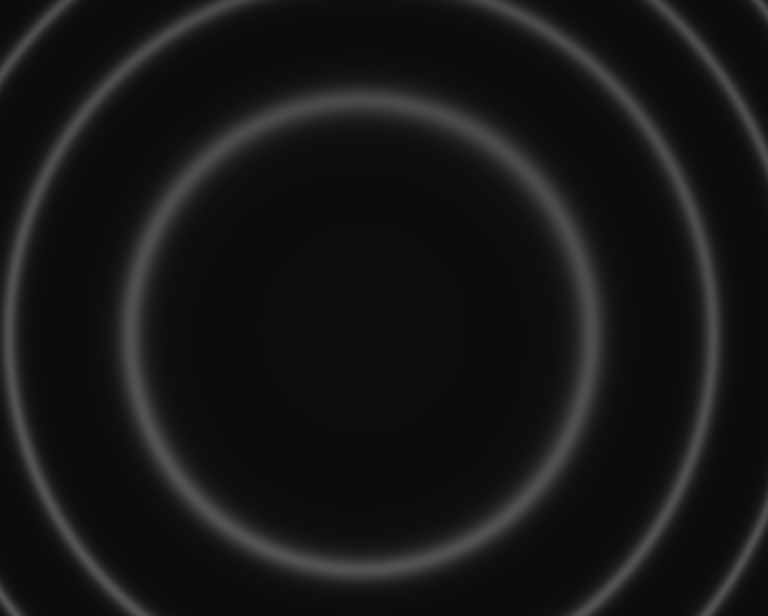
A Shadertoy shader for this background:

```glsl
// Soft grey rings spreading over a near-black ground.
// The ring phase grows with the squared radius, so outer rings lie closer
// and thinner; a squared Lorentzian gives each a bright core and a long glow.

void mainImage(out vec4 fragColor, in vec2 fragCoord) {
    // Height-based units around the ring centre, a little taller than wide
    vec2 p = (fragCoord - vec2(0.470, 0.456) * iResolution.xy) / iResolution.y;
    p.y /= 1.018;
    float radiusSquared = dot(p, p);

    // Signed distance to the nearest ring, in ring periods
    float phase = radiusSquared / 0.1867 - 0.75;
    float ringOffset = fract(phase + 0.5) - 0.5;

    // Rings are softer and dimmer toward the upper right
    float facing = dot(p * inversesqrt(radiusSquared + 0.01), vec2(0.35, 0.94));
    float sharpness = 74.0 - 14.0 * facing;
    float peak = 0.260 - 0.018 * facing;

    // Bright core with a broad falloff
    float falloff = 1.0 + sharpness * ringOffset * ringOffset;
    float glow = peak / (falloff * falloff);

    // Dark ground, faintly lifted at the centre
    float ground = 0.044 + 0.004 * exp(-6.0 * radiusSquared);
    fragColor = vec4(vec3(ground + glow), 1.0);
}
```
